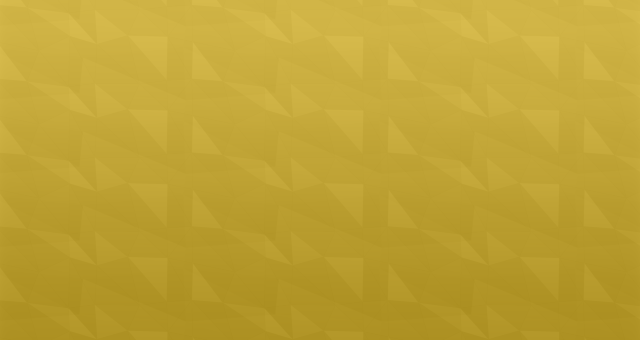
A WebGL 2 fragment shader for this background:

```glsl
#version 300 es
precision highp float;
// Golden vertical gradient overlaid with a repeating, faint low-poly facet pattern.

uniform vec2 u_resolution;
out vec4 fragColor;

// Lengths are in canvas heights.
const vec3 TOP_GOLD = vec3(0.822, 0.712, 0.280);
const vec3 BOTTOM_GOLD = vec3(0.680, 0.570, 0.138);
const float GRADIENT_EASE = 0.5;
const vec2 TILE = vec2(0.576, 0.217);
const vec2 BROAD_CELLS = vec2(2.0, 2.0);
const vec2 FINE_CELLS = vec2(6.0, 2.0);
const float JITTER = 0.56;
const float LIT_SHARE = 0.62;
const float BROAD_CONTRAST = 0.008;
const float FINE_CONTRAST = 0.026;
const float SEAM_WIDTH = 0.0025;
const float SEAM_DARKNESS = 0.005;
const float RIM_WIDTH = 0.012;
const float RIM_GLOW = 0.012;
const float MEAN_LIFT = 0.005;

float hash(vec2 p) {
    return fract(sin(dot(p, vec2(12.9898, 78.233))) * 43758.5453);
}

float cross2(vec2 a, vec2 b) {
    return a.x * b.y - a.y * b.x;
}

float signedArea(vec2 a, vec2 b, vec2 c) {
    return cross2(b - a, c - a);
}

// Wrapping the cell index makes the mesh repeat with the tile.
vec2 wrapCell(vec2 id, vec2 cells) {
    return floor(mod(id + 0.5, cells));
}

vec2 meshVertex(vec2 id, vec2 cells, float seed) {
    vec2 key = wrapCell(id, cells) + seed;
    vec2 offset = vec2(hash(key), hash(key + 17.3)) - 0.5;
    return (id + JITTER * offset) * TILE / cells;
}

float edgeDistance(vec2 p, vec2 a, vec2 b) {
    return cross2(normalize(b - a), p - a);
}

// Positive inside the triangle.
float insideDistance(vec2 p, vec2 a, vec2 b, vec2 c) {
    float side = signedArea(a, b, c) < 0.0 ? -1.0 : 1.0;
    return min(min(side * edgeDistance(p, a, b), side * edgeDistance(p, b, c)),
               side * edgeDistance(p, c, a));
}

// Returns the facet tone, the lit amount and the seam strength at p.
vec3 facetMesh(vec2 p, vec2 cells, float seed, float pixel) {
    vec2 cellSize = TILE / cells;
    vec2 home = floor(p / cellSize);
    vec3 sum = vec3(0.0);
    float total = 0.0001;
    for (int y = -1; y <= 1; y++) {
        for (int x = -1; x <= 1; x++) {
            vec2 id = home + vec2(x, y);
            vec2 a = meshVertex(id, cells, seed);
            vec2 b = meshVertex(id + vec2(1.0, 0.0), cells, seed);
            vec2 c = meshVertex(id + vec2(1.0, 1.0), cells, seed);
            vec2 d = meshVertex(id + vec2(0.0, 1.0), cells, seed);
            // Split along the diagonal that gives the fuller triangles.
            bool rising = min(signedArea(a, b, c), signedArea(a, c, d))
                        > min(signedArea(a, b, d), signedArea(b, c, d));
            vec2 key = wrapCell(id, cells) + seed;
            float litHalf = step(0.6, hash(key + 5.7));
            float cellLit = step(hash(key + 9.1), LIT_SHARE);
            for (int i = 0; i < 2; i++) {
                float upper = float(i);
                vec2 v0 = (i == 0 || rising) ? a : b;
                vec2 v1 = i == 0 ? b : c;
                vec2 v2 = (i == 0 && rising) ? c : d;
                float dist = insideDistance(p, v0, v1, v2);
                float cover = smoothstep(-pixel, pixel, dist);
                float rnd = hash(key + 31.7 + 7.9 * upper);
                float slope = (p.y - (v0.y + v1.y + v2.y) / 3.0) / cellSize.y;
                float tone = 2.0 * rnd - 1.0 + 0.7 * slope;
                float lit = cellLit * (1.0 - abs(upper - litHalf))
                          * (0.6 + 0.4 * rnd + 0.15 * slope);
                float seam = 1.0 - smoothstep(0.0, SEAM_WIDTH, abs(dist));
                sum += cover * vec3(tone, lit, seam);
                total += cover;
            }
        }
    }
    return sum / total;
}

void main() {
    vec2 p = gl_FragCoord.xy / u_resolution.y;
    float pixel = 0.75 / u_resolution.y;
    float height = mix(p.y, smoothstep(0.0, 1.0, p.y), GRADIENT_EASE);
    vec3 color = mix(BOTTOM_GOLD, TOP_GOLD, height);

    // Wide quiet facets below, smaller lit facets above.
    vec3 broad = facetMesh(p + vec2(0.07, 0.03), BROAD_CELLS, 3.0, pixel);
    vec3 fine = facetMesh(p, FINE_CELLS, 11.0, pixel);
    float light = BROAD_CONTRAST * broad.x
                + FINE_CONTRAST * (fine.y + 0.12 * fine.x)
                - SEAM_DARKNESS * fine.z - MEAN_LIFT;

    // Faint glow along the left and right rims.
    float rim = min(p.x, u_resolution.x / u_resolution.y - p.x);
    light += RIM_GLOW * exp(-rim / RIM_WIDTH);

    fragColor = vec4(color + light, 1.0);
}
```
